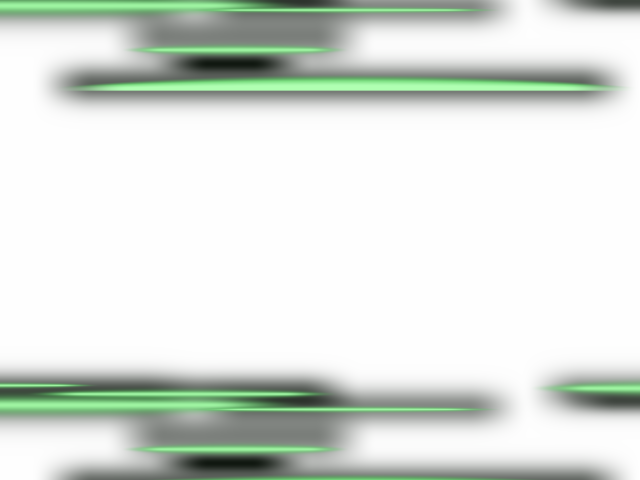
This background is drawn by a WebGL 2 fragment shader. Its source:

```glsl
#version 300 es
precision highp float;

uniform vec2 u_resolution;
out vec4 outColor;

// Lengths are fractions of the canvas height, with y measured downward.
const float PERIOD = 0.832;
const float WRAP_LEAD = 0.174;
const float SHADOW_FEATHER = 0.065;
const float BAND_BASE = 0.189;
const float BAND_HEIGHT = 0.030;
const vec2 BAND_SPAN = vec2(0.11, 1.33);
const vec3 PAPER = vec3(0.995);
const vec3 INK = vec3(0.03, 0.06, 0.03);
const vec3 GREEN = vec3(0.34, 0.78, 0.37);
const vec3 PALE_GREEN = vec3(0.69, 1.0, 0.70);

// Each shape: left, right, centre height, half thickness.
const int SHADOW_COUNT = 9;
const vec4 SHADOWS[SHADOW_COUNT] = vec4[](
    vec4(-0.30, 0.69, -0.016, 0.032),
    vec4(-0.30, 0.36, 0.004, 0.045),
    vec4(0.45, 1.04, 0.016, 0.036),
    vec4(0.52, 0.70, 0.003, 0.015),
    vec4(1.15, 1.70, -0.014, 0.038),
    vec4(1.22, 1.70, 0.004, 0.020),
    vec4(0.28, 0.72, 0.078, 0.050),
    vec4(0.37, 0.59, 0.133, 0.023),
    vec4(0.13, 1.27, 0.176, 0.037));
const float SHADOW_STRENGTH[SHADOW_COUNT] = float[](
    0.62, 0.55, 0.50, 0.50, 0.55, 0.60, 0.52, 0.95, 0.66);

const int STREAK_COUNT = 6;
const vec4 STREAKS[STREAK_COUNT] = vec4[](
    vec4(-0.50, 0.64, 0.012, 0.017),
    vec4(0.05, 0.71, -0.011, 0.008),
    vec4(-0.30, 0.21, -0.029, 0.005),
    vec4(0.38, 1.05, 0.021, 0.005),
    vec4(1.10, 1.80, -0.023, 0.013),
    vec4(0.25, 0.73, 0.104, 0.009));

float softSpan(float x, vec2 span, float feather) {
    return smoothstep(span.x - feather, span.x + feather, x)
         * (1.0 - smoothstep(span.y - feather, span.y + feather, x));
}

float gaussian(float d) {
    return exp(-d * d);
}

// One at the middle of the span, zero at both tips.
float lensProfile(float x, vec2 span) {
    float t = (2.0 * x - span.x - span.y) / (span.y - span.x);
    return max(1.0 - t * t, 0.0);
}

void main() {
    vec2 p = gl_FragCoord.xy / u_resolution.y;
    p.y = mod(1.0 - p.y + WRAP_LEAD, PERIOD) - WRAP_LEAD;
    float pixel = 1.0 / u_resolution.y;

    // Blurred shadows multiply the light that remains
    float light = 1.0;
    for (int i = 0; i < SHADOW_COUNT; i++) {
        vec4 s = SHADOWS[i];
        float shade = softSpan(p.x, s.xy, SHADOW_FEATHER) * gaussian((p.y - s.z) / s.w);
        light *= 1.0 - SHADOW_STRENGTH[i] * shade;
    }
    vec3 color = mix(INK, PAPER, light);

    // Glowing streaks that taper toward their tips
    for (int i = 0; i < STREAK_COUNT; i++) {
        vec4 s = STREAKS[i];
        float taper = lensProfile(p.x, s.xy);
        float thickness = s.w * (0.25 + 0.75 * taper);
        float glow = gaussian((p.y - s.z) / thickness) * smoothstep(0.0, 0.6, taper);
        color = mix(color, mix(GREEN, PALE_GREEN, glow * glow * 0.8), glow);
    }

    // Broad band with a curved top and a crisp base
    float taper = lensProfile(p.x, BAND_SPAN);
    float bandHeight = BAND_HEIGHT * (0.25 + 0.75 * taper);
    float rise = (BAND_BASE - p.y) / bandHeight;
    float body = smoothstep(-pixel, pixel, BAND_BASE - p.y)
               * (1.0 - smoothstep(0.65, 1.15, rise))
               * smoothstep(0.0, 0.45, taper);
    vec3 bandColor = mix(PALE_GREEN, GREEN, smoothstep(0.3, 1.0, rise));
    color = mix(color, bandColor, body);

    outColor = vec4(color, 1.0);
}
```
